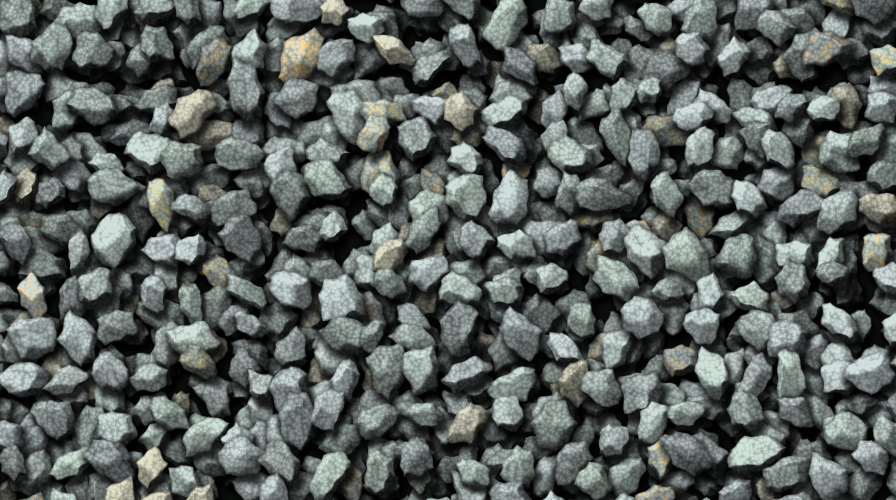
This texture is drawn by a Shadertoy shader. Its source:

```glsl
// Crushed grey-green gravel: several layers of jittered, faceted stones are
// painted from the bottom up, each dropping a soft shadow on those beneath.
// Cellular noise gives the broken rock faces their mottling and pale veins.

const float TAU = 6.28319;

float hash(vec2 p) {
    return fract(sin(dot(p, vec2(127.1, 311.7))) * 43758.5);
}

vec2 hash2(vec2 p) {
    return vec2(hash(p), hash(p + 17.3));
}

// Distances to the nearest and second nearest feature point
vec2 cellular(vec2 p) {
    vec2 cell = floor(p), nearest = vec2(9.0);
    for (int y = -1; y <= 1; y++)
    for (int x = -1; x <= 1; x++) {
        vec2 id = cell + vec2(x, y);
        float d = length(id + hash2(id) - p);
        nearest = d < nearest.x ? vec2(d, nearest.x) : vec2(nearest.x, min(nearest.y, d));
    }
    return nearest;
}

// Rock surface: broad mottling, fine grain and thin light veins
float rockGrain(vec2 p) {
    vec2 coarse = cellular(p * vec2(3.0, 4.5));
    vec2 fine = cellular(p * 11.0 + 5.0);
    float vein = smoothstep(0.12, 0.0, coarse.y - coarse.x);
    return 0.22 * (0.45 - coarse.x) + 0.28 * (0.45 - fine.x) + 0.09 * vein;
}

vec3 rockTint(vec2 id) {
    vec3 tint = mix(vec3(0.94, 1.03, 0.98), vec3(0.95, 1.01, 1.02), hash(id + 8.4));
    return mix(tint, vec3(1.06, 1.02, 0.88), 0.7 * step(0.95, hash(id + 2.6)));
}

// Paints one stone over color; p is relative to its centre, in cell units
void addStone(inout vec3 color, vec2 p, vec2 id, float lift, float pixel) {
    if (dot(p, p) > 1.3) return;

    float turn = TAU * hash(id + 3.1);
    mat2 spin = mat2(cos(turn), -sin(turn), sin(turn), cos(turn));
    vec2 radii = mix(vec2(0.48, 0.36), vec2(0.66, 0.47), hash2(id + 1.7));
    radii *= mix(0.72, 1.12, hash(id + 9.2));
    vec2 q = spin * p / radii;
    q += 0.04 * sin(q.yx * vec2(7.0, 9.0) + turn * 5.0);
    vec2 drop = spin * vec2(0.06, -0.12) / radii;

    // Tilted top face, then the side faces, blended where they meet
    vec2 tilt = 0.9 * (hash2(id + 5.3) - 0.5);
    float top = 0.42 + dot(tilt, q);
    vec3 normal = exp(-20.0 * top) * normalize(vec3(-tilt, 1.0));
    float edge = -9.0, shade = -9.0;
    for (int i = 0; i < 7; i++) {
        vec2 key = id + float(i) * 7.7;
        float angle = (float(i) + 0.75 * hash(key)) * TAU / 7.0;
        vec2 dir = vec2(cos(angle), sin(angle));
        float slope = mix(0.45, 2.2, hash(key + 4.9));
        float d = dot(q, dir) - mix(0.72, 1.05, hash(key + 2.3));
        edge = max(edge, d);
        shade = max(shade, d - dot(drop, dir));
        normal += exp(min(20.0 * d * slope, 20.0)) * normalize(vec3(dir * slope, 1.0));
    }
    normal.xy = normal.xy * spin;
    normal = normalize(normal);

    // Shadow on whatever lies below
    color *= 1.0 - 0.8 * smoothstep(0.42, -0.15, shade);

    float cover = smoothstep(pixel, -pixel, edge * radii.y);
    if (cover <= 0.0) return;

    float light = max(dot(normal, normalize(vec3(-0.3, 0.55, 0.75))), 0.0);
    float albedo = mix(0.82, 1.25, hash(id + 6.6));
    float grain = rockGrain(spin * p + 40.0 * hash2(id));
    float tone = albedo * (0.09 + 0.63 * light) + grain * (0.35 + 0.8 * light);
    tone *= lift * mix(0.75, 1.0, smoothstep(0.0, -0.14, edge));
    vec3 rock = rockTint(id) * clamp(tone, 0.025, 0.86);

    // A few rusty stains
    float rust = step(0.93, hash(id + 11.9)) * smoothstep(0.02, 0.12, grain);
    rock = mix(rock, rock * vec3(1.15, 0.95, 0.7), rust);
    color = mix(color, rock, cover);
}

void mainImage(out vec4 fragColor, in vec2 fragCoord) {
    vec2 uv = fragCoord / iResolution.y;
    vec3 color = vec3(0.04, 0.05, 0.04);

    for (int layer = 0; layer < 4; layer++) {
        float level = float(layer);
        float pitch = 0.076 + 0.005 * level;
        vec2 grid = uv / pitch + level * vec2(3.37, 7.61);
        vec2 cell = floor(grid);
        float pixel = 0.8 / (iResolution.y * pitch);
        float lift = mix(0.65, 1.0, level / 3.0);

        // Lower rows come last, so they lean over the rows above
        for (int y = 1; y >= -1; y--)
        for (int x = -1; x <= 1; x++) {
            vec2 id = cell + vec2(x, y);
            vec2 key = id + 53.0 * level;
            vec2 centre = id + 0.5 + 0.7 * (hash2(key) - 0.5);
            addStone(color, grid - centre, key, lift, pixel);
        }
    }
    fragColor = vec4(color, 1.0);
}
```
